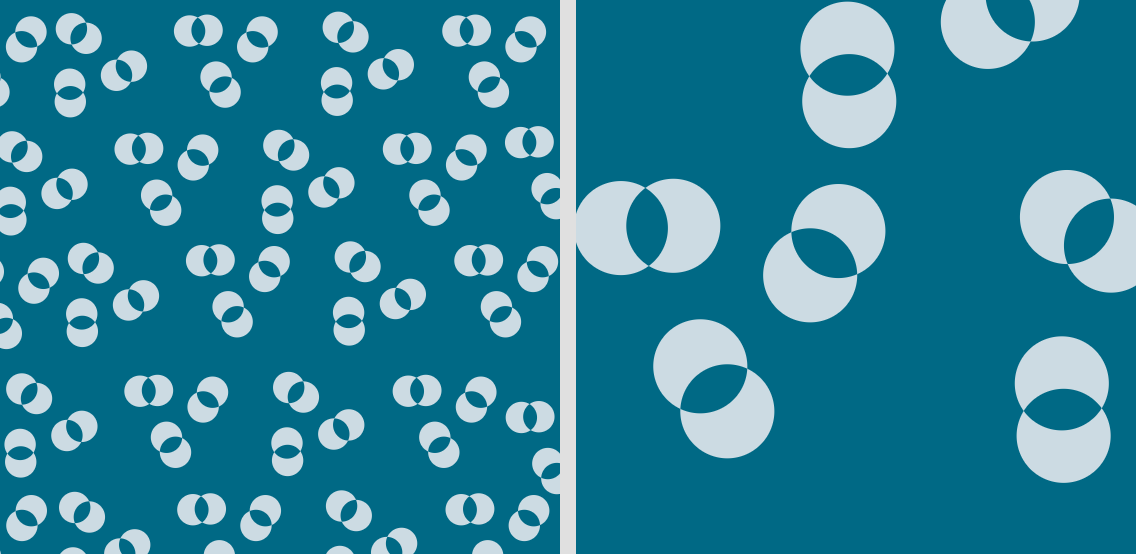
Left, the full canvas; right, a detail of the centre.
Write a WebGL 2 fragment shader that draws this pattern.

```glsl
#version 300 es
precision highp float;
// Pale pairs of overlapping discs with hollow lenses, in clusters of three on teal.

#define UNITS 768.0        // design units across the canvas width
#define DISC_RADIUS 21.5
#define HALF_SPREAD 12.0   // disc centre to pair centre
#define PERIOD 366.0       // distance between like clusters in a row
#define CLUSTER_GAP 164.0  // fan cluster to the ring cluster on its right
#define TEAL vec3(0.0, 0.41, 0.52)
#define PALE vec3(0.80, 0.86, 0.89)

uniform vec2 u_resolution;
out vec4 outColor;

const int ROWS = 5;

// Each row: origin of its first ring cluster (xy), offset of its stray one (zw).
const vec4 ROW_LAYOUT[ROWS] = vec4[ROWS](
    vec4(272.0,  42.0, -317.0,  0.0),
    vec4(190.5, 204.0,  535.5, -9.0),
    vec4(288.5, 357.0, -316.5, 16.0),
    vec4(204.0, 536.0,  523.0, 36.0),
    vec4(276.5, 698.5, -321.0,  0.0));

float disc(vec2 p, float pixel) {
    return clamp(0.5 - (length(p) - DISC_RADIUS) / pixel, 0.0, 1.0);
}

// Two discs; their overlap cancels to leave a lens-shaped hole.
float discPair(vec2 p, float degrees, float pixel) {
    float angle = radians(degrees);
    vec2 shift = HALF_SPREAD * vec2(cos(angle), -sin(angle));
    float a = disc(p - shift, pixel);
    float b = disc(p + shift, pixel);
    return a + b - 2.0 * a * b;
}

// Level pair, rising pair and falling pair.
float ringCluster(vec2 p, float pixel) {
    float ink = discPair(p, 2.5, pixel);
    ink = max(ink, discPair(p - vec2(81.0, 12.0), 57.5, pixel));
    return max(ink, discPair(p - vec2(30.5, 74.0), -59.0, pixel));
}

// Falling pair, rising pair and upright pair.
float fanCluster(vec2 p, float pixel) {
    float ink = discPair(p, -33.0, pixel);
    ink = max(ink, discPair(p - vec2(62.0, 51.0), 31.5, pixel));
    return max(ink, discPair(p - vec2(-12.0, 81.5), -88.0, pixel));
}

void main() {
    // Design space with y pointing down from the top edge.
    float pixel = UNITS / u_resolution.x;
    vec2 p = vec2(gl_FragCoord.x, u_resolution.y - gl_FragCoord.y) * pixel;

    float ink = 0.0;
    for (int row = 0; row < ROWS; row++) {
        vec4 layout_ = ROW_LAYOUT[row];
        vec2 local = p - layout_.xy;

        // Fan and ring clusters alternate along the row.
        for (int i = 0; i < 2; i++) {
            float n = float(i);
            vec2 fanAt = vec2(n * PERIOD - CLUSTER_GAP, 4.0 - 2.0 * n);
            vec2 ringAt = vec2(n * (PERIOD + 2.0), 0.0);
            ink = max(ink, fanCluster(local - fanAt, pixel));
            ink = max(ink, ringCluster(local - ringAt, pixel));
        }

        // Stray ring cluster cut by the left or right edge.
        ink = max(ink, ringCluster(local - layout_.zw, pixel));
    }

    outColor = vec4(mix(TEAL, PALE, ink), 1.0);
}
```
